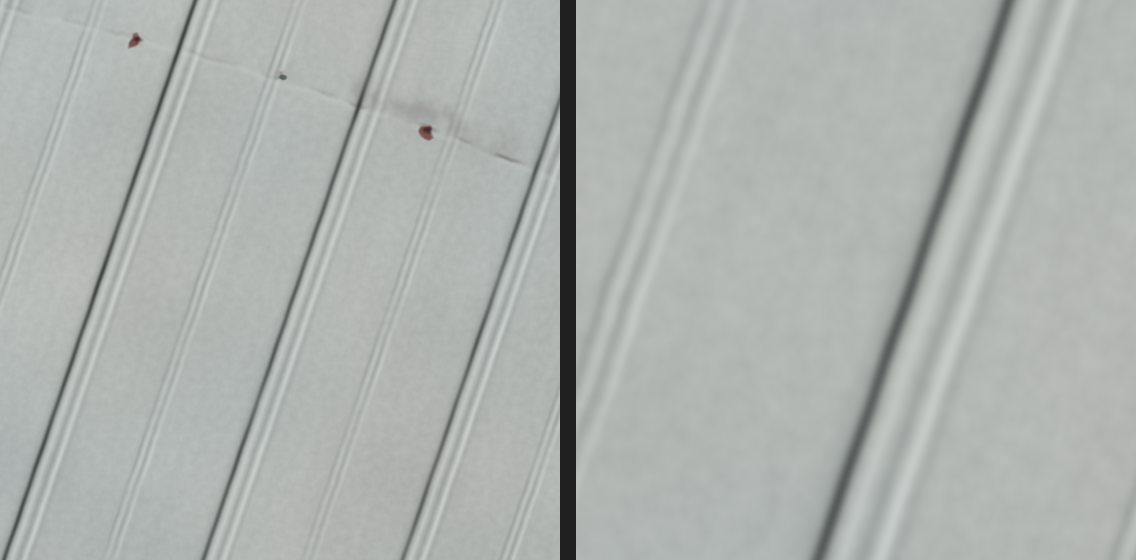
Left: the whole. Right: its middle third, enlarged.
Write a three.js fragment shader that draws this texture.

```glsl
// Weathered pale metal cladding: slanted panels with dark open seams, a faint
// double crease along the middle of each, and one stained cross joint with rust.
// Seams repeat by wrapping a sheared axis; gradient noise adds wobble and wear.

#define SLANT 0.342          // sideways shift of the seams per unit of height
#define SEAM_START 0.007     // where the first seam meets the bottom edge
#define PITCH 0.356          // distance between dark seams
#define CREASE 0.183         // distance from seam to middle crease
#define SEAM_WIDTH 0.0048
#define RIDGE_WIDTH 0.0045
#define CREASE_WIDTH 0.0036
#define WOBBLE 0.0018
#define MOTTLE 0.055
#define SPOT_START 0.241     // first fastener on the cross joint
#define SPOT_STEP 0.26

varying vec2 vUv;

const vec3 PAINT = vec3(0.697, 0.717, 0.706);
const vec3 HIGHLIGHT = vec3(0.785, 0.808, 0.797);
const vec3 SHADE = vec3(0.53, 0.56, 0.55);
const vec3 GAP = vec3(0.25, 0.27, 0.265);
const vec3 GRIME = vec3(0.45, 0.43, 0.42);
const vec3 RUST = vec3(0.43, 0.23, 0.22);
const vec3 RUST_CORE = vec3(0.20, 0.12, 0.13);
const vec3 VERDIGRIS = vec3(0.28, 0.38, 0.36);

float hash(float n) {
  return fract(sin(n * 91.17 + 4.3) * 4375.85);
}

vec2 gradient(vec2 cell) {
  float angle = 6.2832 * fract(sin(dot(cell, vec2(127.1, 311.7))) * 4375.85);
  return vec2(cos(angle), sin(angle));
}

float noise(vec2 p) {
  vec2 i = floor(p), f = fract(p);
  vec2 u = f * f * f * (f * (f * 6.0 - 15.0) + 10.0);
  vec2 e = vec2(1.0, 0.0);
  float low = mix(dot(gradient(i), f), dot(gradient(i + e), f - e), u.x);
  float high = mix(dot(gradient(i + e.yx), f - e.yx),
                   dot(gradient(i + 1.0), f - 1.0), u.x);
  return mix(low, high, u.y);
}

float fbm(vec2 p) {
  float sum = 0.0, gain = 0.5;
  for (int i = 0; i < 4; i++) {
    sum += gain * noise(p);
    p = p * 2.03 + 17.3;
    gain *= 0.5;
  }
  return sum;
}

// Soft line profile: 1 at the centre, fading over the width
float line(float d, float width) {
  return exp(-d * d / (width * width));
}

float jointHeight(float x) {
  return 0.99 - 0.21 * x - 0.1 * x * x;
}

void main() {
  vec2 p = vUv;
  float across = p.x - SLANT * p.y - SEAM_START;
  float along = p.y + SLANT * p.x;

  // Painted sheet: broad mottling, streaks along the panels, fine grain
  float panel = floor(across / PITCH);
  float tone = MOTTLE * fbm(p * 3.2 + 5.0);
  tone += 0.022 * fbm(vec2(across * 45.0, along * 3.0));
  tone += 0.022 * noise(p * 70.0) + 0.012 * noise(p * 150.0);
  tone += 0.012 * (hash(panel) - 0.5) + 0.02 * (p.y - 0.45);
  vec3 color = PAINT + tone;
  color += vec3(0.02, 0.0, -0.012) * (0.3 * (p.x - 0.4) + noise(p * 2.5 + 9.0));

  // Middle crease: two fine shade and highlight pairs
  float creaseId = floor((across - CREASE) / PITCH + 0.5);
  float c = across - CREASE - creaseId * PITCH;
  c += WOBBLE * (noise(vec2(along * 17.0, creaseId * 7.3))
               + 0.6 * noise(vec2(along * 48.0, creaseId * 3.1)));
  float wear = 0.75 + 0.8 * noise(vec2(along * 9.0, creaseId * 5.7 + 2.0));
  color = mix(color, SHADE, wear * (0.42 * line(c + 0.008, CREASE_WIDTH)
                                  + 0.36 * line(c - 0.0065, CREASE_WIDTH)));
  color = mix(color, HIGHLIGHT, wear * (0.45 * line(c, CREASE_WIDTH)
                                      + 0.65 * line(c - 0.015, CREASE_WIDTH)));

  // Dark seam followed by a rounded lip and a bright outer ridge
  float seamId = floor(across / PITCH + 0.5);
  float s = across - seamId * PITCH;
  s += 0.5 * WOBBLE * noise(vec2(along * 19.0, seamId * 4.7));
  float seamWear = noise(vec2(along * 8.0, seamId * 6.1 + 1.0));
  color = mix(color, HIGHLIGHT, 0.6 * line(s - 0.014, RIDGE_WIDTH));
  color = mix(color, SHADE, 0.38 * line(s - 0.026, RIDGE_WIDTH));
  color = mix(color, HIGHLIGHT, (0.85 + 0.3 * seamWear) * line(s - 0.037, RIDGE_WIDTH));
  color = mix(color, SHADE, 0.2 * line(s - 0.046, RIDGE_WIDTH));
  color = mix(color, SHADE, 0.25 * line(s + 0.007, 0.008));

  // Cross joint: faint bright lip, broken dirty crack, smudges above it
  float j = p.y - jointHeight(p.x) + 0.012 * fbm(vec2(p.x * 22.0, 3.5));
  float patchy = smoothstep(-0.15, 0.3, noise(vec2(p.x * 16.0, 8.2)));
  float stained = smoothstep(0.55, 0.7, p.x) * (1.0 - smoothstep(0.9, 0.95, p.x));
  color = mix(color, HIGHLIGHT, 0.28 * line(j + 0.007, 0.006));
  color = mix(color, GRIME, (0.14 + 0.5 * stained) * patchy * line(j, 0.0042));
  float smudge = smoothstep(0.0, 0.4, fbm(p * 13.0) + 0.12) * line(j - 0.025, 0.035);
  color = mix(color, GRIME, (0.08 + 0.22 * stained) * smudge);

  // Seam gap, blacker where the joint crosses it
  float depth = 0.88 - 0.11 * seamId + 0.3 * seamWear + 0.25 * line(j, 0.025);
  color = mix(color, GAP, clamp(depth, 0.0, 1.0) * line(s, SEAM_WIDTH));

  // Fasteners along the joint, alternating rust and small green stains
  for (int i = 0; i < 4; i++) {
    float n = float(i), odd = mod(n, 2.0);
    float x = SPOT_START + SPOT_STEP * n;
    vec2 q = p - vec2(x, jointHeight(x) - 0.008 + 0.012 * odd);
    float r = length(q) + 0.011 * noise(p * 75.0 + n * 5.0);
    float size = mix(0.013, 0.0075, odd);
    float stain = 1.0 - smoothstep(0.45 * size, 1.15 * size, r);
    float core = line(length(q - vec2(0.002, 0.003)) + 0.008 * noise(p * 110.0), 0.006);
    color = mix(color, mix(RUST, VERDIGRIS, odd), 0.8 * stain);
    color = mix(color, RUST_CORE, 0.75 * core * (1.0 - 0.6 * odd));
  }

  gl_FragColor = vec4(clamp(color, 0.0, 1.0), 1.0);
}
```
